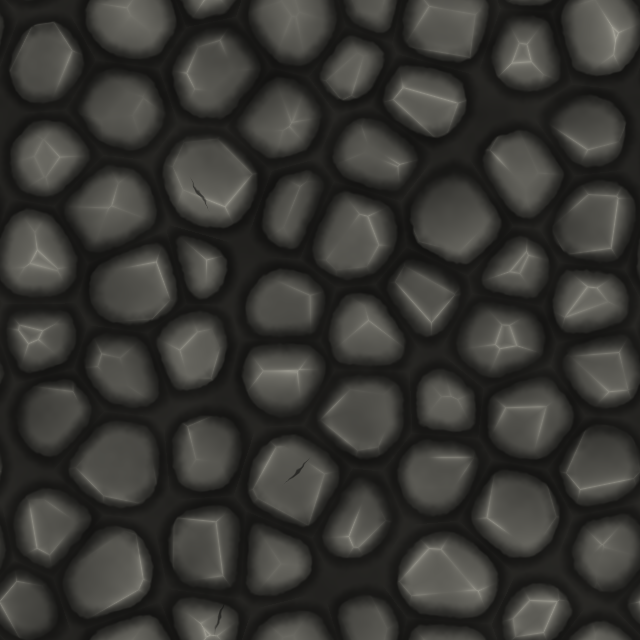
Reproduce this texture procedurally as a WebGL 2 fragment shader.

```glsl
#version 300 es
precision highp float;

uniform vec2 u_resolution;
out vec4 fragColor;

const vec2 GRID = vec2(8.0, 7.0);     // stones per tile, columns must be even
const float SPAN = 7.5;               // tile width in stone widths
const float JITTER = 0.52;
const float GAP = 0.045;
const float CORNER_SHARPNESS = 15.0;
const float RAGGEDNESS = 0.055;
const float RIM_WIDTH = 0.17;
const float GLOW_WIDTH = 0.065;
const float LINE_WIDTH = 0.016;
const float CRACK_SHARE = 0.1;
const vec3 STONE_TINT = vec3(1.01, 1.0, 0.935);
const vec3 SOIL_TINT = vec3(1.02, 1.0, 0.93);

vec2 hash2(vec2 p) {
    vec3 q = fract(p.xyx * vec3(0.1031, 0.1030, 0.0973));
    q += dot(q, q.yzx + 33.33);
    return fract((q.xx + q.yz) * q.zy);
}

// Value noise that wraps after a whole number of periods
float noise(vec2 uv, float period) {
    vec2 p = uv * period, i = floor(p), f = fract(p);
    f = f * f * (3.0 - 2.0 * f);
    vec2 a = mod(i, period), b = mod(i + 1.0, period);
    float low = mix(hash2(a + period).x, hash2(vec2(b.x, a.y) + period).x, f.x);
    float high = mix(hash2(vec2(a.x, b.y) + period).x, hash2(b + period).x, f.x);
    return mix(low, high, f.y);
}

float fbm(vec2 uv, float period) {
    return 0.5 * noise(uv, period) + 0.3 * noise(uv, period * 2.0)
         + 0.2 * noise(uv, period * 4.0);
}

// Stone centre in xy, size weight in z
vec3 stoneSite(vec2 cell) {
    vec2 id = mod(cell, GRID);
    vec2 stagger = vec2(0.5, 0.25 + 0.5 * mod(id.x, 2.0));
    vec2 offset = stagger + JITTER * (hash2(id + 11.0) - 0.5);
    return vec3((cell + offset) * SPAN / GRID, mix(0.3, 0.6, hash2(id + 47.0).x));
}

void main() {
    vec2 uv = gl_FragCoord.xy / u_resolution;
    vec2 p = uv * SPAN;
    float pixel = SPAN / u_resolution.y;
    vec2 home = floor(uv * GRID);

    // Owning stone by weighted distance
    vec2 owner = home;
    float nearest = 1e5;
    for (int y = -2; y <= 2; y++)
    for (int x = -2; x <= 2; x++) {
        vec2 cell = home + vec2(x, y);
        vec3 site = stoneSite(cell);
        vec2 d = p - site.xy;
        float power = dot(d, d) - site.z * site.z;
        if (power < nearest) { nearest = power; owner = cell; }
    }
    vec3 stone = stoneSite(owner);
    vec2 id = mod(owner, GRID);
    vec2 local = p - stone.xy;
    vec2 traits = hash2(id + 83.0), lean = hash2(id + 129.0) - 0.5;

    // Outline as a soft minimum of sides, height as a hard minimum of facets
    float radius = 0.40 + 0.45 * stone.z;
    float sum = exp(-CORNER_SHARPNESS * (radius - length(local)));
    float cap = mix(0.17, 0.52, traits.x) + dot(local, lean) * 0.55;
    float height = cap, second = 1e5;
    for (int y = -2; y <= 2; y++)
    for (int x = -2; x <= 2; x++) {
        if (x == 0 && y == 0) continue;
        vec2 cell = owner + vec2(x, y);
        vec3 other = stoneSite(cell);
        vec2 away = other.xy - stone.xy;
        float dist = length(away);
        float border = 0.5 * (dist + (stone.z * stone.z - other.z * other.z) / dist);
        float side = border - dot(local, away / dist);
        sum += exp(-CORNER_SHARPNESS * side);
        float slope = mix(0.7, 1.45, hash2(id * 3.0 + mod(cell, GRID) * 17.0).y);
        float facet = slope * side;
        second = min(second, max(height, facet));
        height = min(height, facet);
    }
    float ragged = fbm(uv, 48.0) - 0.5;
    float edge = -log(sum) / CORNER_SHARPNESS - GAP + RAGGEDNESS * ragged;

    // Stone shading: facets, worn ridges, dark rim
    float grain = fbm(uv, 20.0) - 0.5;
    float crease = second - height;
    float rise = clamp(height / max(cap, 0.1), 0.0, 1.0);
    float wear = rise * rise * rise * smoothstep(0.2, 0.75, noise(uv, 17.0));
    float value = mix(0.205, 0.275, traits.y) + 0.33 * max(height, 0.0);
    value += wear * (0.11 * exp(-crease / GLOW_WIDTH) + 0.09 * exp(-crease / LINE_WIDTH));
    value += dot(local, lean) * 0.12 - 0.05 * local.y + 0.045 * grain;
    value *= mix(0.5, 1.0, smoothstep(0.0, RIM_WIDTH, edge + 0.03 * grain));

    // Occasional short crack
    float angle = 6.2832 * traits.x;
    vec2 along = vec2(cos(angle), sin(angle));
    vec2 c = local - 0.4 * lean;
    float across = abs(dot(c, vec2(-along.y, along.x)) + 0.07 * ragged);
    float taper = 0.02 * (1.0 - abs(dot(c, along)) / 0.17);
    float crack = smoothstep(-pixel, pixel, taper - across);
    value *= 1.0 - 0.5 * crack * step(hash2(id + 211.0).x, CRACK_SHARE);

    // Soil, darkest beside the stones
    float soil = 0.085 + 0.05 * smoothstep(0.02, 0.16, -edge) + 0.05 * (fbm(uv, 14.0) - 0.4);

    float cover = smoothstep(-max(0.012, pixel), max(0.022, pixel), edge);
    fragColor = vec4(mix(soil * SOIL_TINT, value * STONE_TINT, cover), 1.0);
}
```
